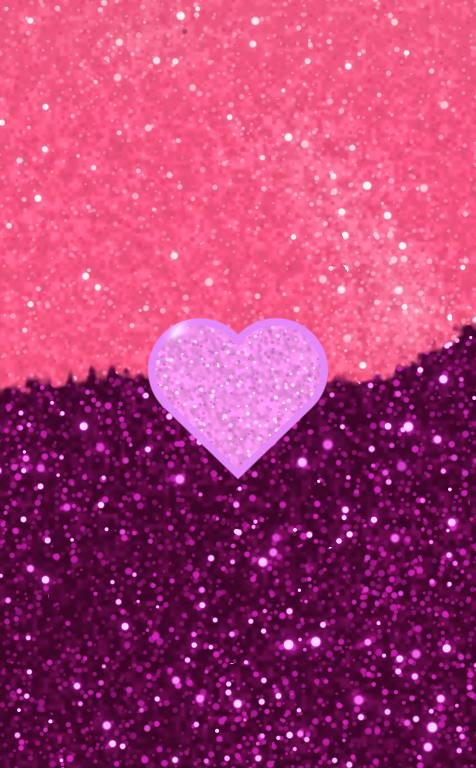
A Shadertoy shader for this background:

```glsl
#define PINK vec3(0.98, 0.33, 0.52)
#define PALE_PINK vec3(0.99, 0.78, 0.86)
#define PLUM vec3(0.30, 0.02, 0.20)
#define BERRY vec3(0.57, 0.06, 0.42)
#define MAGENTA vec3(0.84, 0.13, 0.74)
#define ORCHID vec3(0.97, 0.57, 0.93)
#define RIM_COLOR vec3(0.90, 0.53, 0.97)
#define HEART_TIP vec2(0.0, 0.376)
#define LOBE_CENTER vec2(0.0495, 0.142)
#define LOBE_RADIUS 0.0677
#define RIM_WIDTH 0.0098

vec3 hash3(vec2 p) {
    vec3 q = fract(p.xyx * vec3(0.1031, 0.1030, 0.0973));
    q += dot(q, q.yxz + 33.33);
    return fract((q.xxy + q.yzz) * q.zyx);
}

float noise(vec2 p) {
    vec2 i = floor(p), f = fract(p);
    f = f * f * (3.0 - 2.0 * f);
    vec2 e = vec2(0.0, 1.0);
    return mix(mix(hash3(i).x, hash3(i + e.yx).x, f.x),
               mix(hash3(i + e.xy).x, hash3(i + e.yy).x, f.x), f.y);
}

// Scattered soft discs: x holds the cores, y their wider halos
vec2 flecks(vec2 p, float cells, float density, float radius) {
    vec2 g = p * cells, home = floor(g), light = vec2(0.0);
    for (int j = -1; j <= 1; j++)
    for (int i = -1; i <= 1; i++) {
        vec2 cell = home + vec2(i, j);
        vec3 place = hash3(cell + cells * 3.7);
        vec3 look = hash3(cell + cells * 1.3 + 57.0);
        float r = radius * mix(0.5, 1.0, look.x);
        float d = length(g - cell - place.xy);
        float power = step(place.z, density) * mix(0.4, 1.0, look.y);
        light.x += power * (1.0 - smoothstep(r * 0.5, r * 1.15, d));
        light.y += power * exp(-d * d / (r * r * 3.0)) * (1.0 - smoothstep(0.6, 1.0, d));
    }
    return min(light, 1.0);
}

// Two round lobes joined to the tip by tangent lines
float heartDistance(vec2 p) {
    p.x = abs(p.x);
    float reach = length(LOBE_CENTER);
    vec2 axis = LOBE_CENTER / reach;
    vec2 q = vec2(p.x * axis.y - p.y * axis.x, dot(p, axis));
    float s = LOBE_RADIUS / reach, c = sqrt(1.0 - s * s);
    bool onSide = dot(q, vec2(s, c)) < reach * c && p.y < LOBE_CENTER.y;
    return onSide ? dot(q, vec2(c, -s)) : length(p - LOBE_CENTER) - LOBE_RADIUS;
}

float spot(vec2 p, vec2 center, vec2 size) {
    vec2 q = (p - center) / size;
    return exp(-dot(q, q));
}

vec3 pinkGlitter(vec2 p) {
    // Diagonal sheen with smaller pale patches
    vec2 start = vec2(0.06, 0.82), run = vec2(0.16, -0.21);
    float along = clamp(dot(p - start, run) / dot(run, run), 0.0, 1.0);
    float away = length(p - start - run * along);
    float sheen = exp(-away * away / 0.003) * mix(0.6, 1.0, along);
    sheen += 0.5 * spot(p, vec2(-0.12, 0.96), vec2(0.07, 0.05));
    sheen += 0.5 * spot(p, vec2(0.20, 0.55), vec2(0.14, 0.05));

    float grain = 0.55 * noise(p * 170.0) + 0.45 * noise(p * 75.0 + 9.0);
    vec3 color = PINK * mix(0.88, 1.1, grain);
    color = mix(color, vec3(0.92, 0.36, 0.50), 0.5 * smoothstep(0.8, 1.0, p.y));
    color = mix(color, PALE_PINK, clamp(0.25 * sheen + 0.5 * (grain - 0.5), 0.0, 1.0));

    // Red and pale shimmer, larger lights, and a few dark grains
    float red = flecks(p + 7.0, 90.0, 0.4, 0.4).x;
    float fine = flecks(p, 105.0, 0.3 + 0.35 * sheen, 0.4).x;
    float medium = flecks(p + 1.0, 58.0, 0.12 + 0.35 * sheen, 0.27).x;
    vec2 large = flecks(p, 33.0, 0.2 + 0.25 * sheen, 0.21);
    color = mix(color, vec3(0.90, 0.22, 0.40), 0.5 * red);
    color = mix(color, PALE_PINK, 0.45 * fine);
    color = mix(color, PALE_PINK, min(0.9 * medium + 0.2 * large.y, 1.0));
    color = mix(color, vec3(1.0, 0.95, 0.97), min(1.3 * large.x, 1.0));
    float dark = flecks(p + 4.0, 28.0, 0.06, 0.13).x * smoothstep(0.0, -0.12, p.x);
    return mix(color, vec3(0.4, 0.07, 0.18), dark * smoothstep(0.7, 0.8, p.y));
}

vec3 purpleGlitter(vec2 p) {
    float cloud = noise(p * 9.0 + 20.0);
    float grain = noise(p * 140.0);
    vec3 color = mix(PLUM * 0.8, BERRY, grain * grain * mix(0.5, 0.9, cloud));
    float fine = flecks(p, 105.0, 0.42, 0.46).x;
    float medium = flecks(p, 64.0, 0.24 + 0.22 * cloud, 0.36).x;
    float small = flecks(p + 5.0, 50.0, 0.14 + 0.14 * cloud, 0.26).x;
    vec2 large = flecks(p + 2.0, 28.0, 0.22, 0.23);
    color = mix(color, mix(BERRY, MAGENTA, cloud), 0.9 * fine);
    color = mix(color, MAGENTA, min(1.1 * medium, 1.0));
    color = mix(color, MAGENTA, 0.5 * large.y);

    // Bright lights pass from magenta to near white
    float bright = max(small * 0.85, large.x);
    color = mix(color, vec3(0.93, 0.25, 0.88), min(2.0 * bright, 1.0));
    return mix(color, vec3(1.0, 0.82, 1.0), smoothstep(0.35, 0.8, bright));
}

vec3 heartGlitter(vec2 p) {
    vec2 slanted = vec2(p.x + 0.4 * p.y, p.y - 0.3 * p.x);
    vec3 color = ORCHID * mix(0.86, 1.1, noise(slanted * 190.0));
    color = mix(color, vec3(0.78, 0.36, 0.74), 0.75 * flecks(slanted + 3.0, 115.0, 0.35, 0.38).x);
    return mix(color, vec3(1.0, 0.90, 0.99), flecks(slanted, 98.0, 0.38, 0.36).x);
}

void mainImage(out vec4 fragColor, in vec2 fragCoord) {
    vec2 p = vec2(fragCoord.x - 0.5 * iResolution.x, fragCoord.y) / iResolution.y;
    float pixel = 1.0 / iResolution.y;

    // Ragged border rising to the right
    float border = 0.495 + 0.02 * smoothstep(-0.31, -0.15, p.x)
                 - 0.018 * smoothstep(-0.1, 0.1, p.x) + 2.0 * pow(max(p.x - 0.1, 0.0), 2.0);
    border += 0.022 * (noise(p * 110.0) - 0.5) + 0.01 * (noise(p * 30.0) - 0.5);
    vec3 color = mix(purpleGlitter(p), pinkGlitter(p), smoothstep(-0.009, 0.009, p.y - border));

    // Heart with a smooth rim and a glint on the left lobe
    float d = heartDistance(p - HEART_TIP);
    vec3 heart = mix(heartGlitter(p), RIM_COLOR, smoothstep(-pixel, pixel, d + RIM_WIDTH));
    vec2 glint = p - vec2(-0.079, 0.569);
    glint = vec2(glint.x + glint.y, glint.y - glint.x) * 0.7071;
    heart = mix(heart, vec3(1.0, 0.95, 1.0), 0.85 * spot(glint, vec2(0.0), vec2(0.014, 0.007)));
    color = mix(color, heart, 1.0 - smoothstep(-pixel, pixel, d));

    fragColor = vec4(clamp(color, 0.0, 1.0), 1.0);
}
```
